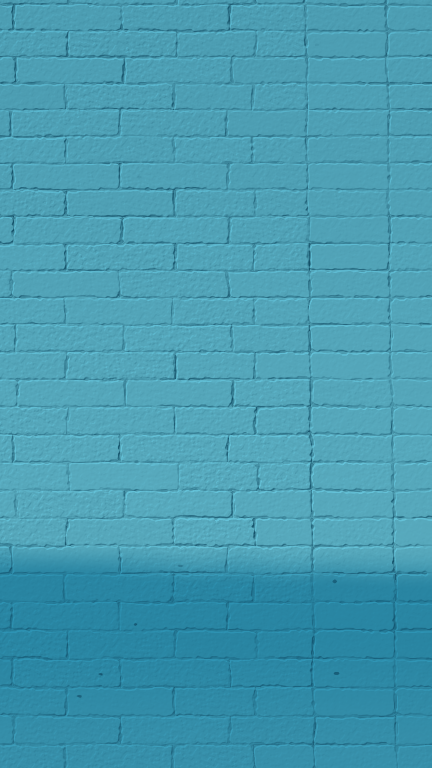
A Shadertoy shader for this texture:

```glsl
// Painted blue brick wall: a running bond on the left meets stacked bricks on the right.
// A height field of crumbly joints and stipple is lit from above by finite differences,
// and a soft cast shadow covers the lower part. Lengths are in canvas widths.

const float HEIGHT = 1.7778;                   // canvas height
const float ROW_TOP = 0.0105, ROW_PITCH = 0.0604, ROW_GROWTH = 0.000112;
const float BRICK = 0.25, EVEN_START = 0.032, ODD_START = 0.153;
const float ODD_CUT = 0.588;                   // last joint of the odd courses
const float COURSE_SHIFT = 0.014;              // sideways variation between courses
const float STACK_X = 0.716, STACK_BRICK = 0.188;
const float JOINT = 0.0050, CORNER = 0.014;    // half joint width, corner radius
const float CRUMB_FREQ = 120.0, CRUMB = 0.006;
const float STIPPLE_FREQ = 165.0, STIPPLE = 0.36;
const vec2 LIGHT_STEP = vec2(-0.0016, 0.0022);
const float RELIEF = 0.30, JOINT_DARK = 0.09;
const vec3 PAINT_TOP = vec3(0.300, 0.618, 0.700);
const vec3 PAINT_LOW = vec3(0.340, 0.661, 0.737);
const vec3 SHADE_TOP = vec3(0.160, 0.522, 0.636);
const vec3 SHADE_LOW = vec3(0.215, 0.562, 0.665);
const vec3 DARK_TINT = vec3(1.5, 1.0, 0.85);   // dark parts turn bluer

float hash(vec2 p) {
    return fract(sin(dot(p, vec2(127.1, 311.7))) * 43758.55);
}

float noise(vec2 p) {
    vec2 i = floor(p), f = fract(p);
    f = f * f * (3.0 - 2.0 * f);
    return mix(mix(hash(i), hash(i + vec2(1, 0)), f.x),
               mix(hash(i + vec2(0, 1)), hash(i + vec2(1, 1)), f.x), f.y);
}

// Left and right joints of the brick at x in a course
vec2 brickSpan(float x, float row) {
    if (x > STACK_X) {
        float left = STACK_X + floor((x - STACK_X) / STACK_BRICK) * STACK_BRICK;
        return vec2(left, left + STACK_BRICK);
    }
    bool odd = mod(row, 2.0) > 0.5;
    float shift = (hash(vec2(row, 4.0)) - 0.4) * COURSE_SHIFT;
    float cut = ODD_CUT + shift;
    if (odd && x > cut) return vec2(cut, STACK_X);
    float start = (odd ? ODD_START : EVEN_START) + shift;
    float left = start + floor((x - start) / BRICK) * BRICK;
    return vec2(left, min(left + BRICK, odd ? cut : STACK_X));
}

// Crisp grain on turned axes, so that it shows no direction
float stipple(vec2 p) {
    vec2 turned = vec2(0.8 * p.x - 0.6 * p.y, 0.6 * p.x + 0.8 * p.y);
    return smoothstep(0.2, 0.8, noise(turned * STIPPLE_FREQ))
         + 0.4 * noise(turned.yx * STIPPLE_FREQ * 1.7);
}

// Returns surface height, joint darkness and brick tone
vec3 wall(vec2 p) {
    // Courses grow slightly downward; the stacked joints lean right
    float depth = HEIGHT - p.y;
    vec2 wobble = vec2(noise(p * 19.0), noise(p * 16.0 + 40.0)) - 0.5;
    float y = depth - ROW_TOP + wobble.y * 0.005;
    float x = p.x + wobble.x * 0.007
            - (depth / HEIGHT - 0.4) * 0.026 * smoothstep(0.45, 0.85, p.x);
    float course = (sqrt(ROW_PITCH * ROW_PITCH + 4.0 * ROW_GROWTH * y) - ROW_PITCH)
                 / (2.0 * ROW_GROWTH);
    float row = floor(course);
    float pitch = ROW_PITCH + 2.0 * ROW_GROWTH * course;
    vec2 span = brickSpan(x, row);
    vec2 id = vec2(floor(span.x * 100.0 + 0.5), row);

    // Rounded brick outline with crumbly edges
    float radius = CORNER * hash(id + 3.0);
    vec2 q = abs(vec2(x - 0.5 * (span.x + span.y), (course - row - 0.5) * pitch))
           - 0.5 * vec2(span.y - span.x, pitch) + radius;
    float d = length(max(q, 0.0)) + min(max(q.x, q.y), 0.0) - radius;
    d += (noise(p * CRUMB_FREQ) - 0.5) * CRUMB;
    float groove = smoothstep(-JOINT, 0.0, d);

    // Paint fills the joints unevenly
    float gaps = smoothstep(0.15, 0.85, 0.6 * noise(p * 15.0 + 9.0) + 0.4 * noise(p * 55.0));
    float strength = mix(0.4, 1.2, gaps) * mix(0.7, 1.3, hash(id + 7.0));
    float upright = step(q.y, q.x);
    groove *= strength * (1.0 + 0.15 * upright);

    // Roughness varies by brick; the stacked part is smoother
    float rough = mix(0.3, 1.0, hash(id + 11.0));
    if (x > STACK_X) rough *= 0.55;
    float height = STIPPLE * rough * stipple(p) + 0.12 * noise(p * 45.0) - groove;
    return vec3(height, groove * (1.0 + 0.7 * upright), hash(id + 19.0) - 0.5);
}

// Sparse chips in the paint
float chips(vec2 p) {
    vec2 cell = floor(p * 20.0);
    vec2 center = 0.3 + 0.4 * vec2(hash(cell + 2.0), hash(cell + 5.0));
    vec2 q = (fract(p * 20.0) - center) * vec2(0.7, 1.2);
    float d = length(q) + (noise(p * 160.0) - 0.5) * 0.1;
    return step(0.975, hash(cell + 31.0)) * (1.0 - smoothstep(0.03, 0.10, d));
}

void mainImage(out vec4 fragColor, in vec2 fragCoord) {
    vec2 uv = fragCoord / iResolution.xy;
    vec2 p = uv * vec2(1.0, HEIGHT);

    // Sunlit paint brightens downward to the shadow's soft, slanting edge
    vec3 lit = mix(PAINT_LOW, PAINT_TOP, smoothstep(0.3, 1.0, uv.y));
    vec3 shade = mix(SHADE_LOW, SHADE_TOP, smoothstep(0.0, 0.18, uv.y));
    float edge = mix(0.279, 0.262, uv.x) + (noise(p * 9.0) - 0.5) * 0.008;
    float sun = smoothstep(edge - 0.032, edge + 0.022, uv.y);
    vec3 color = mix(shade, lit, sun);

    // Relief, joints, tone and wear
    vec3 surface = wall(p);
    float relief = clamp(surface.x - wall(p + LIGHT_STEP).x, -0.9, 0.5) * RELIEF;
    float light = relief - JOINT_DARK * surface.y + 0.014 * surface.z;
    light *= mix(0.7, 1.0, sun);
    light -= chips(p) * mix(0.30, 0.06, sun);
    color *= 1.0 + light * mix(vec3(1.0), DARK_TINT, step(light, 0.0));
    fragColor = vec4(color, 1.0);
}
```
